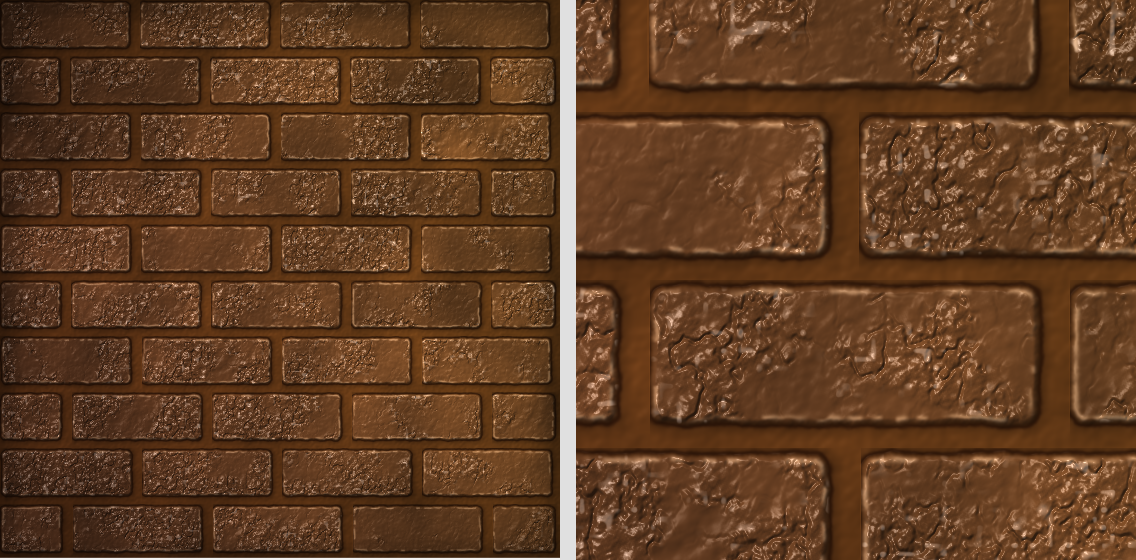
Left, the full canvas; right, a detail of the centre.
Give the GLSL for this texture, as a Shadertoy shader.

```glsl
// Embossed glossy brown brick panel: ten staggered courses of crinkled bricks.

float hash(vec2 p) {
    p = fract(p * vec2(0.1031, 0.1137));
    p += dot(p, p.yx + 33.33);
    return fract((p.x + p.y) * p.x * 7.31 + p.y * 17.7);
}

float noise(vec2 p) {
    vec2 i = floor(p), f = fract(p);
    f = f * f * (3.0 - 2.0 * f);
    return mix(mix(hash(i), hash(i + vec2(1, 0)), f.x),
               mix(hash(i + vec2(0, 1)), hash(i + vec2(1, 1)), f.x), f.y);
}

float fbm(vec2 p) {
    float sum = 0.0, amp = 0.5;
    for (int k = 0; k < 4; k++) {
        sum += amp * noise(p);
        p = mat2(1.6, 1.2, -1.2, 1.6) * p + 17.3;
        amp *= 0.5;
    }
    return sum / 0.9375;
}

// Signed distance to the brick of this cell; id names the cell.
float brickDistance(vec2 p, out vec2 id) {
    float course = clamp(floor((1.0 - p.y) * 10.0), 0.0, 9.0);
    float shift = 0.5 * mod(course, 2.0);
    float drift = 0.0005 * course;
    id = vec2(floor((p.x - drift) * 4.0 + shift), course);
    id.x = clamp(id.x, 0.0, 3.0 + 2.0 * shift);
    float cellLeft = (id.x - shift) * 0.25 + drift;
    float left = max(cellLeft + 0.001, 0.003);
    float right = min(cellLeft + 0.23, 0.99);
    vec2 centre = vec2(0.5 * (left + right), 1.0 - course * 0.1 - 0.0447);
    vec2 halfSize = vec2(0.5 * (right - left), 0.04);
    vec2 q = abs(p - centre) - halfSize + 0.008;
    return length(max(q, 0.0)) + min(max(q.x, q.y), 0.0) - 0.008;
}

// Ragged outline: the plain distance plus a little chipping.
float raggedDistance(vec2 p, out vec2 id) {
    return brickDistance(p, id) + 0.004 * (fbm(p * 75.0) - 0.5);
}

// Share of crinkled skin, patchy inside a brick and different for each one.
float crinkleMask(vec2 p, vec2 id) {
    float patches = fbm(p * 21.0 + id * 5.7);
    float amount = hash(id + 41.0) * 0.2 - 0.1 * p.x;
    return smoothstep(0.4, 0.62, patches + amount - 0.02);
}

float relief(vec2 p) {
    vec2 id;
    float d = raggedDistance(p, id);
    float inner = smoothstep(0.0, -0.004, d);

    // Fine crinkles, jagged creases and, on a few bricks, slanted folds
    vec2 q = p + id * 3.1;
    float mask = crinkleMask(p, id);
    float crease = abs(fbm(q * vec2(62.0, 46.0)) - 0.5);
    float bump = (0.1 + 0.9 * mask) * 0.0036 * fbm(q * 150.0);
    bump -= 0.0022 * (0.12 + 0.88 * mask) * smoothstep(0.09, 0.0, crease);
    float folded = step(0.84, hash(id + 7.0)) * smoothstep(-0.01, -0.025, d);
    bump += 0.0006 * folded * sin(190.0 * (p.x - 0.6 * p.y) + 10.0 * fbm(q * 24.0));

    float face = smoothstep(0.002, -0.0025, d);
    float grain = 0.0006 * noise(p * 220.0) + 0.0008 * noise(p * 110.0);
    return face * 0.0026 + inner * bump + grain;
}

void mainImage(out vec4 fragColor, in vec2 fragCoord) {
    vec2 p = fragCoord / iResolution.xy;
    vec2 id;
    float d = raggedDistance(p, id);
    float face = smoothstep(0.002, -0.002, d);
    float mask = crinkleMask(p, id);

    // Surface normal from the relief
    vec2 e = vec2(0.0009, 0.0);
    vec2 slope = vec2(relief(p + e.xy) - relief(p - e.xy),
                      relief(p + e.yx) - relief(p - e.yx)) / (2.0 * e.x);
    vec3 normal = normalize(vec3(-slope, 1.0));
    vec3 light = normalize(vec3(-0.5, 0.6, 1.0));
    float diffuse = max(dot(normal, light), 0.0);
    float gloss = pow(max(dot(normal, normalize(light + vec3(0, 0, 1))), 0.0), 60.0);

    // Base colours: redder to the lower left, golden to the right
    float golden = smoothstep(0.0, 1.0, 0.7 * p.x + 0.3 * p.y);
    vec3 mortar = mix(vec3(0.32, 0.17, 0.07), vec3(0.31, 0.185, 0.065), golden);
    vec3 brick = mix(vec3(0.36, 0.21, 0.125), vec3(0.355, 0.225, 0.105), golden);
    brick *= 0.9 + 0.2 * hash(id + 3.0);
    mortar *= 0.82 + 0.25 * smoothstep(0.0, 0.012, d);
    vec3 color = mix(mortar, brick, face) * (0.75 + 0.5 * fbm(p * 11.0));
    color *= 0.42 + 0.73 * diffuse;

    // Thin reddish groove around each brick and a worn, speckled rim inside it
    float groove = exp(-pow((d - 0.002) / 0.0015, 2.0));
    color *= 1.0 - vec3(0.38, 0.46, 0.48) * groove;
    float rim = exp(-pow((d + 0.0025) / 0.0017, 2.0));
    color += vec3(0.24, 0.215, 0.18) * rim * smoothstep(0.3, 0.75, noise(p * 150.0));

    // Pale sheen and sparse glints on the crinkles, strongest on the left
    float shine = face * mix(0.36, 0.22, p.x) * (0.3 + 0.7 * mask);
    float glint = face * mask * smoothstep(0.72, 0.92, noise(p * 190.0 + id));
    color += ((0.03 + shine) * gloss + 0.22 * glint) * vec3(0.95, 0.96, 0.98);

    // Uneven lighting: bright right of the middle, dim borders and upper left
    vec2 away = p - vec2(0.66, 0.58);
    color *= 0.42 + 0.78 * exp(-1.4 * dot(away, away));
    vec2 border = min(p, 1.0 - p);
    color *= 0.8 + 0.2 * smoothstep(0.0, 0.05, min(border.x, border.y));
    color *= 1.0 - 0.3 * smoothstep(0.45, 0.0, length(p - vec2(0.0, 1.0)));

    // Pale backing showing below the lower edge
    color = mix(color, vec3(0.95), smoothstep(0.005, 0.003, p.y));
    fragColor = vec4(clamp(color, 0.0, 1.0), 1.0);
}
```
